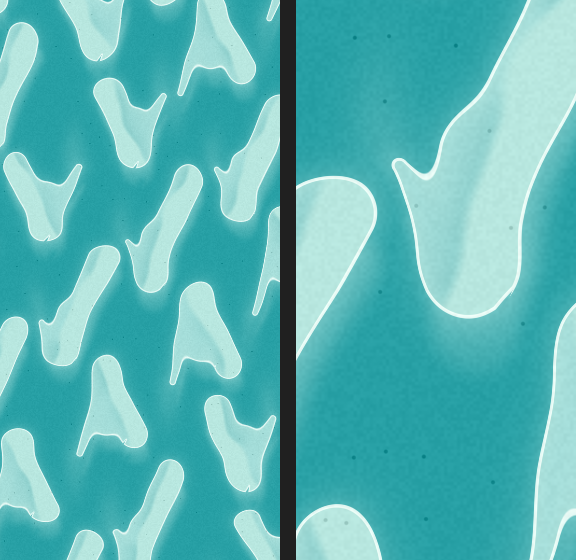
Left, the full canvas; right, a detail of the centre.
Reproduce this pattern procedurally as a WebGL 2 fragment shader.

```glsl
#version 300 es
precision highp float;
// Pale two-limbed, tooth-like shapes with thin white rims drift over teal.
// Each sits on a skewed lattice and is a smooth union of tapered limbs, with
// a folded interior, a translucent ghost below it and a blurred streak.
uniform vec2 u_resolution;
out vec4 outColor;

#define TEAL vec3(0.15, 0.625, 0.645)
#define WEB vec3(0.64, 0.865, 0.85)
#define LIMB vec3(0.72, 0.905, 0.875)
#define CREASE vec3(0.50, 0.78, 0.77)
#define RIM vec3(0.95, 1.0, 0.98)
#define RIM_WIDTH 0.0038
#define BLEND 0.05
#define WARP 0.022
#define GHOST 0.42
#define STREAK 0.20
#define GRAIN 0.035

struct Tooth { vec2 elbow, fatTip, thinTip, notch; float elbowR, fatR, web; };

float hash(vec2 p) {
  vec3 q = fract(p.xyx * vec3(0.1031, 0.1030, 0.0973));
  q += dot(q, q.yzx + 33.33);
  return fract((q.x + q.y) * q.z);
}

float noise(vec2 p) {
  vec2 i = floor(p), f = fract(p);
  f = f * f * (3.0 - 2.0 * f);
  return mix(mix(hash(i), hash(i + vec2(1, 0)), f.x),
             mix(hash(i + vec2(0, 1)), hash(i + 1.0), f.x), f.y);
}

float smoothUnion(float a, float b) {
  float h = max(BLEND - abs(a - b), 0.0) / BLEND;
  return min(a, b) - h * h * BLEND * 0.25;
}

// Tapered capsule from a to b
float limb(vec2 p, vec2 a, vec2 b, float ra, float rb) {
  vec2 pa = p - a, ba = b - a;
  float h = clamp(dot(pa, ba) / dot(ba, ba), 0.0, 1.0);
  return length(pa - ba * h) - mix(ra, rb, h);
}

float toothDistance(vec2 p, Tooth t) {
  vec2 middle = mix(t.elbow, 0.5 * (t.fatTip + t.thinTip), t.web);
  float d = limb(p, t.elbow, t.fatTip, t.elbowR, t.fatR);
  d = smoothUnion(d, limb(p, t.elbow, t.thinTip, t.elbowR, 0.009));
  d = smoothUnion(d, limb(p, t.elbow, middle, t.elbowR, 0.036));
  return max(d, -limb(p, t.notch, t.notch + vec2(-0.025, -0.045), 0.001, 0.011));
}

// Three poses: legs down, long arm up with a side horn, and a wide V
Tooth makeTooth(vec2 cell) {
  vec2 jitter = vec2(hash(cell + 71.0), hash(cell + 113.0)) - 0.5;
  float row = mod(cell.y, 4.0);
  bool wide = (row == 0.0 && cell.x > 0.0) || (row == 3.0 && cell.x == 1.0);
  Tooth t;
  if (wide)
    t = Tooth(vec2(0.02, -0.105), vec2(-0.08, 0.11), vec2(0.125, 0.09),
              vec2(0.035, -0.145), 0.042, 0.046, 0.55);
  else if (mod(row, 2.0) == 0.0)
    t = Tooth(vec2(-0.023, 0.14), vec2(0.08, -0.08), vec2(-0.125, -0.165),
              vec2(0.038, -0.105), 0.034, 0.052, 0.72);
  else
    t = Tooth(vec2(-0.06, -0.17), vec2(0.085, 0.165), vec2(-0.135, -0.06),
              vec2(-0.005, -0.195), 0.040, 0.051, 0.62);
  t.fatTip += jitter * 0.035;
  t.thinTip -= jitter.yx * 0.035;
  return t;
}

// Fold along the fat limb, shaded on the side of the thin limb
vec3 interior(vec2 p, Tooth t, float d, float cloud) {
  vec2 axis = normalize(t.fatTip - t.elbow);
  vec2 across = vec2(-axis.y, axis.x);
  across *= sign(dot(across, t.thinTip - t.elbow));
  float side = dot(p - t.elbow, across) + (cloud - 0.5) * 0.035;
  float onWeb = smoothstep(0.012, 0.032, side);
  float crease = onWeb * exp(-max(side - 0.025, 0.0) / 0.035);
  vec3 color = mix(LIMB, WEB, onWeb);
  color = mix(color, CREASE, 0.65 * crease * smoothstep(0.2, 0.75, cloud));
  return mix(color, LIMB, 0.45 * exp(d / 0.010));
}

void main() {
  vec2 uv = gl_FragCoord.xy / u_resolution.x;
  float pixel = 1.0 / u_resolution.x;
  vec2 p = uv + WARP * (vec2(noise(uv * 9.0), noise(uv * 9.0 + 40.0)) - 0.5);
  float cloud = noise(uv * 11.0 + 17.0);
  mat2 lattice = mat2(-0.318, -0.265, 0.13, -0.383);
  vec2 origin = vec2(0.781, 1.831);
  vec2 home = round(inverse(lattice) * (p - origin));

  // Nearest tooth and the soft light around all neighbours
  float nearest = 1e3, ghost = 0.0, streak = 0.0;
  vec3 fill = WEB;
  for (int j = -1; j <= 1; j++)
    for (int i = -1; i <= 1; i++) {
      vec2 cell = home + vec2(i, j);
      vec2 q = p - origin - lattice * cell;
      Tooth t = makeTooth(cell);
      float d = toothDistance(q, t);
      float g = toothDistance(q - vec2(0.012, -0.07), t);
      ghost = max(ghost, smoothstep(0.012, -0.025, g) * exp(-max(d, 0.0) / 0.06));
      float lean = sign(t.thinTip.y - t.elbow.y);
      vec2 s = (q - t.thinTip - vec2(-0.015, 0.05 * lean)) / vec2(0.04, 0.095);
      streak += exp(-dot(s, s));
      if (d < nearest) {
        nearest = d;
        fill = interior(q, t, d, cloud);
      }
    }

  // Ground, glow, body and rim
  float glow = 0.32 * exp(-max(nearest, 0.0) / 0.018);
  float light = 1.0 - (1.0 - glow) * (1.0 - GHOST * ghost) * (1.0 - STREAK * min(streak, 1.0));
  vec3 color = mix(TEAL, WEB, light);
  color = mix(color, fill, smoothstep(pixel, -pixel, nearest));
  float rim = smoothstep(0.5 * RIM_WIDTH + 0.6 * pixel, 0.5 * RIM_WIDTH - 0.6 * pixel, abs(nearest));
  color = mix(color, RIM, 0.9 * rim);

  // Paper grain and sparse dark specks
  color += GRAIN * (noise(uv * 260.0) - 0.5);
  vec2 speckCell = floor(uv * 26.0);
  vec2 speckAt = 0.2 + 0.6 * vec2(hash(speckCell + 5.0), hash(speckCell + 9.0));
  float speck = smoothstep(0.09, 0.03, length(fract(uv * 26.0) - speckAt));
  color -= 0.12 * speck * step(0.88, hash(speckCell + 23.0));
  outColor = vec4(color, 1.0);
}
```
